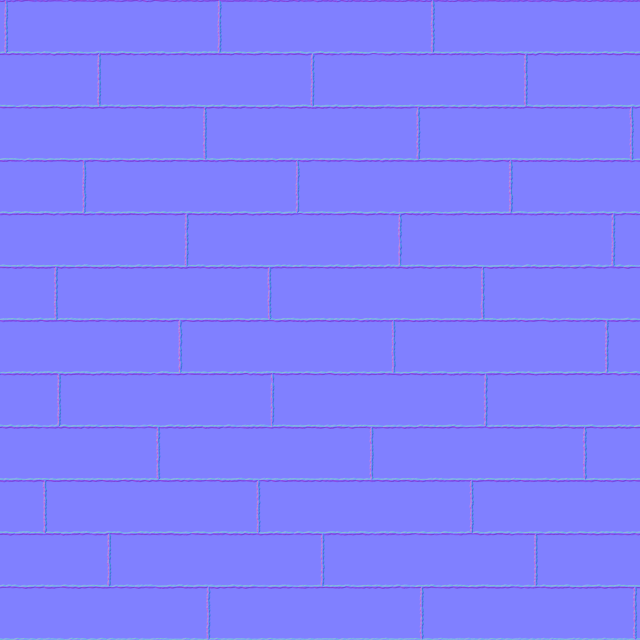
This texture map is drawn by a three.js fragment shader. Its source:

```glsl
// Tangent-space normal map of long planks in staggered rows, parted by thin grooves.
// A height field is built from the distance to the nearest joint, roughened by
// wrapping sines and cellular noise; its slope gives the normal (green points down).

varying vec2 vUv;

const float TAU = 6.2831853;
const float ROWS = 12.0;
const float PLANKS = 3.0;                    // planks across each row
const float GROOVE = 0.0026;                 // half width of a joint
const float DEPTH = 0.0021;                  // groove depth
const float CHIP = 0.0018;                   // ragged edge of the grooves
const float DRIFT = 0.0005;                  // slow wander of the joints
const float SOFTEN = 0.62;                   // flattens the tilt of the normal
const float STEP = 0.0009;                   // reach of the slope samples
const vec2 CHIP_CELLS = vec2(120.0, 192.0);  // cells of the chip noise

// Position of the upright joint in each row, bottom to top, in plank lengths
const vec4 STAGGER_LOW = vec4(0.977, 0.512, 0.211, 0.742);
const vec4 STAGGER_MID = vec4(0.277, 0.845, 0.263, 0.875);
const vec4 STAGGER_TOP = vec4(0.395, 0.961, 0.465, 0.029);

float stagger(float row) {
  vec4 group = row < 3.5 ? STAGGER_LOW : row < 7.5 ? STAGGER_MID : STAGGER_TOP;
  vec4 pick = 1.0 - step(0.5, abs(vec4(0.0, 1.0, 2.0, 3.0) - mod(row, 4.0)));
  return dot(group, pick);
}

vec2 hash2(vec2 p) {
  vec2 q = vec2(dot(p, vec2(127.1, 311.7)), dot(p, vec2(269.5, 183.3)));
  return fract(sin(q) * 43758.55);
}

// Distance to the nearest scattered point, wrapping over the unit square
float cellular(vec2 p) {
  vec2 q = p * CHIP_CELLS;
  vec2 cell = floor(q);
  float nearest = 2.0;
  for (int j = -1; j <= 1; j++) {
    for (int i = -1; i <= 1; i++) {
      vec2 c = cell + vec2(float(i), float(j));
      nearest = min(nearest, length(c + hash2(mod(c, CHIP_CELLS)) - q));
    }
  }
  return nearest;
}

// Layered sines of whole frequency, so that they wrap
float drift(float t, float seed) {
  return DRIFT * (0.5 * sin(TAU * 23.0 * t + seed * 2.4)
                + 0.3 * sin(TAU * 61.0 * t + seed * 4.1)
                + 0.2 * sin(TAU * 97.0 * t + seed * 1.7));
}

// Distance to the nearest joint, flat or upright
float jointDistance(vec2 p) {
  float line = mod(floor(p.y * ROWS + 0.5), ROWS);
  float row = mod(floor(p.y * ROWS), ROWS);
  float across = (fract(p.y * ROWS + 0.5) - 0.5) / ROWS;
  float along = (fract(p.x * PLANKS - stagger(row) + 0.5) - 0.5) / PLANKS;
  return min(abs(across + drift(p.x, line)), abs(along + drift(p.y, row + 5.0)));
}

float height(vec2 p) {
  float chipped = jointDistance(p) + CHIP * (cellular(p) - 0.5);
  return DEPTH * smoothstep(0.0, GROOVE, chipped);
}

void main() {
  // Slope by central differences
  vec2 dx = vec2(STEP, 0.0);
  vec2 dy = vec2(0.0, STEP);
  vec2 slope = vec2(height(vUv + dx) - height(vUv - dx),
                    height(vUv + dy) - height(vUv - dy)) / (2.0 * STEP);

  // Normal with green flipped, packed into colour
  vec3 normal = normalize(vec3(-slope.x, slope.y, 1.0));
  normal.xy *= SOFTEN;
  gl_FragColor = vec4(normal * 0.5 + 0.5, 1.0);
}
```
